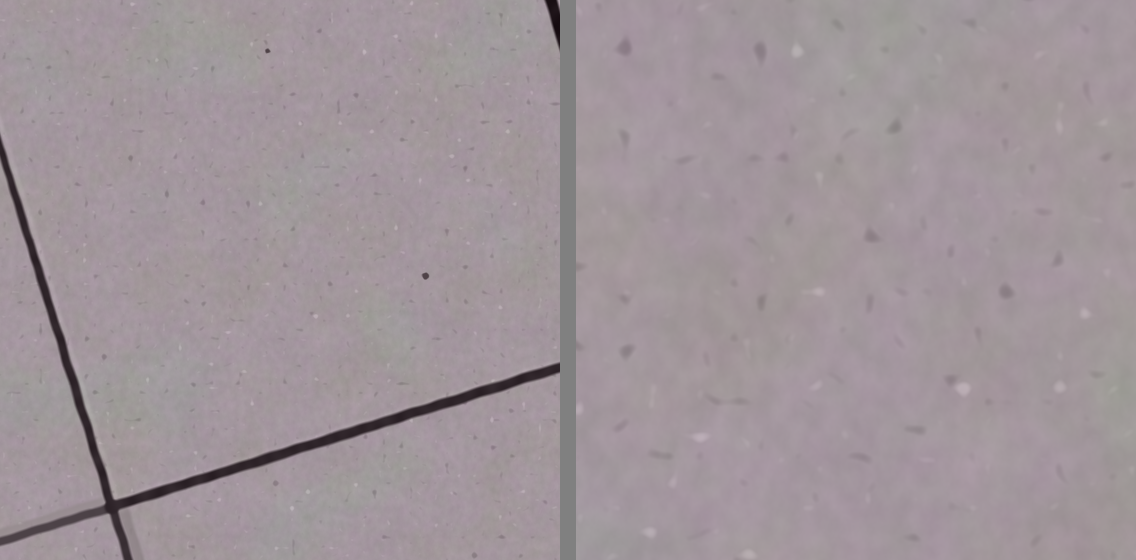
Left: the whole. Right: its middle third, enlarged.
Write a Shadertoy shader that draws this texture.

```glsl
// Large mauve-grey stone tiles, turned slightly, with dark narrow joints and fine grain.

vec2 hashGradient(vec2 cell) {
    vec3 h = fract(cell.xyx * vec3(0.1031, 0.1030, 0.0973));
    h += dot(h, h.yzx + 33.33);
    float angle = 6.2832 * fract((h.x + h.y) * h.z);
    return vec2(cos(angle), sin(angle));
}

// Gradient noise, roughly -0.7 to 0.7
float noise(vec2 p) {
    vec2 i = floor(p), f = fract(p);
    vec2 w = f * f * f * (f * (f * 6.0 - 15.0) + 10.0);
    vec2 e = vec2(0.0, 1.0);
    return mix(mix(dot(hashGradient(i), f), dot(hashGradient(i + e.yx), f - e.yx), w.x),
               mix(dot(hashGradient(i + e), f - e), dot(hashGradient(i + 1.0), f - 1.0), w.x), w.y);
}

float fbm(vec2 p) {
    float sum = 0.0, amplitude = 0.5;
    for (int i = 0; i < 4; i++) {
        sum += amplitude * noise(p);
        p = mat2(1.6, 1.2, -1.2, 1.6) * p + 7.3;
        amplitude *= 0.5;
    }
    return sum;
}

// Soft-edged coverage of a band of the given half width
float band(float distance, float halfWidth, float soft) {
    return 1.0 - smoothstep(halfWidth - soft, halfWidth + soft, abs(distance));
}

vec3 stone(vec2 p) {
    float warmth = smoothstep(-0.15, 0.3, fbm(p * 7.0 + 3.0));
    vec3 color = mix(vec3(0.640, 0.590, 0.622), vec3(0.632, 0.592, 0.598), warmth);
    color += vec3(-0.012, 0.014, -0.004) * smoothstep(0.1, 0.4, noise(p * 5.0 + 19.0));
    color += 0.035 * fbm(p * 13.0 + 11.0) + 0.05 * fbm(p * vec2(75.0, 60.0));
    color += vec3(0.016, -0.008, 0.018) * noise(p * 45.0 + 31.0);

    // Sparse dark pits and pale flecks
    color -= 0.10 * smoothstep(0.36, 0.62, noise(p * 62.0 + 5.0));
    color += 0.09 * smoothstep(0.40, 0.65, noise(p * 70.0 + 47.0));
    return color;
}

void mainImage(out vec4 fragColor, in vec2 fragCoord) {
    vec2 p = fragCoord / iResolution.xy;
    float soft = 0.0025 + 0.5 / iResolution.y;
    vec3 color = stone(p);

    // Tile axes, with the origin at the crossing of the joints
    vec2 q = mat2(0.955, -0.297, 0.297, 0.955) * (p - vec2(0.200, 0.095));
    vec2 tile = floor(q / 1.017 + 0.5);
    vec2 d = q - tile * 1.017;
    d += 0.0025 * vec2(noise(q.yx * 24.0), noise(q * 24.0 + 9.0));

    // Pale chamfers beside the joints
    float left = 1.0 - smoothstep(-0.02, 0.0, q.x);
    float below = 1.0 - smoothstep(-0.02, 0.0, q.y);
    float chamfer = max(band(d.x - 0.013, 0.004, 0.004) * 0.6,
                        band(d.y - 0.012, 0.003, 0.004) * 0.45);
    color += 0.07 * chamfer;
    color = mix(color, vec3(0.54, 0.50, 0.51), 0.75 * below * band(d.x - 0.018, 0.009, 0.004));
    color = mix(color, vec3(0.58, 0.54, 0.55), 0.75 * left * band(d.y - 0.015, 0.007, 0.004));

    // Joints: darker at the core, greyer where dust has settled
    float halfX = 0.0075 + 0.004 * tile.x - 0.0015 * smoothstep(0.3, 0.7, q.y);
    float jointX = band(d.x, halfX, soft);
    float jointY = band(d.y, 0.0088 - 0.001 * left, soft);
    vec3 grout = vec3(0.18, 0.14, 0.16) + 0.05 * noise(q * 40.0);
    vec3 dusty = vec3(0.32, 0.28, 0.30);
    color = mix(color, mix(grout, dusty, 0.85 * left), jointY);
    color = mix(color, mix(grout, dusty, 0.3 * below) - 0.08 * tile.x, jointX);
    color = mix(color, grout, 1.0 - smoothstep(0.009, 0.016, length(q)));

    // Two small dark specks
    for (int i = 0; i < 2; i++) {
        float k = float(i);
        vec2 offset = p - mix(vec2(0.478, 0.909), vec2(0.760, 0.507), k);
        float radius = length(offset) + 0.002 * noise(p * 150.0);
        float speck = 1.0 - smoothstep(0.002 + 0.002 * k, 0.006 + 0.002 * k, radius);
        color = mix(color, vec3(0.25, 0.20, 0.22), 0.85 * speck);
    }

    fragColor = vec4(color, 1.0);
}
```
